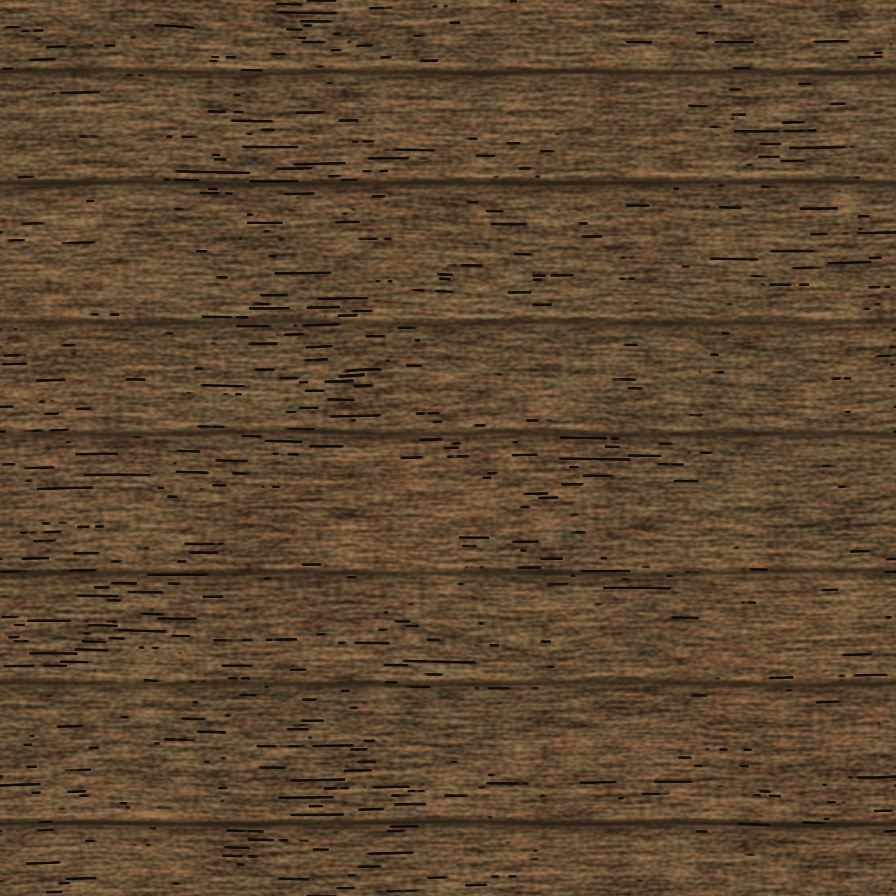
Reproduce this texture procedurally as a Shadertoy shader.

```glsl
// Weathered brown planks laid across the canvas, with seven uneven seams.
// Stretched periodic gradient noise makes the grain, the tints and the broken
// cracks on thin rows; Gaussian profiles make each groove and its lit lip.

const float TAU = 6.2831853;

// Colours
const vec3 WOOD_DARK  = vec3(0.25, 0.19, 0.13);
const vec3 WOOD_LIGHT = vec3(0.53, 0.41, 0.27);
const vec3 GROOVE     = vec3(0.16, 0.125, 0.08);
const vec3 CRACK      = vec3(0.055, 0.045, 0.03);
const vec3 TINT       = vec3(0.13, -0.04, -0.07);   // toward red, or green if negated

// Planks: narrow and wide boards alternate
const int   SEAMS        = 7;
const float FIRST_SEAM   = 0.081;
const float PAIR_HEIGHT  = 0.2795;
const float WIDE_BOARD   = 0.156;
const float GROOVE_WIDTH = 0.0040;
const float SHADE_WIDTH  = 0.011;
const float LIP_OFFSET   = 0.008;
const float LIP_WIDTH    = 0.0032;

// Grain
const float MEAN_TONE    = 0.47;
const float BROAD_AMOUNT = 0.24;
const float FIBRE_AMOUNT = 0.50;
const float FINE_AMOUNT  = 0.78;
const float SPECK_AMOUNT = 0.62;
const float WAVINESS     = 0.007;

// Cracks and knots
const float CRACK_ROWS    = 211.0;
const float CRACK_LEVEL   = 0.46;
const float CRACK_CLUSTER = 0.42;
const float CRACK_SOFT    = 0.035;
const float KNOT_RADIUS   = 0.024;
const float KNOT_BEND     = 0.005;

float hash(vec3 p) {
    p = fract(p * 0.1031);
    p += dot(p, p.zyx + 31.32);
    return fract((p.x + p.y) * p.z);
}

float cornerSlope(vec2 cell, vec2 offset, vec2 period, float seed) {
    float angle = TAU * hash(vec3(mod(cell, period), seed));
    return dot(vec2(cos(angle), sin(angle)), offset);
}

// Gradient noise that repeats over the unit square; freq holds whole numbers
float noise(vec2 uv, vec2 freq, float seed) {
    vec2 p = uv * freq, i = floor(p), f = p - i;
    vec2 w = f * f * f * (f * (f * 6.0 - 15.0) + 10.0);
    vec2 e = vec2(0.0, 1.0);
    return mix(mix(cornerSlope(i, f, freq, seed),
                   cornerSlope(i + e.yx, f - e.yx, freq, seed), w.x),
               mix(cornerSlope(i + e.xy, f - e.xy, freq, seed),
                   cornerSlope(i + e.yy, f - e.yy, freq, seed), w.x), w.y);
}

float bell(float x, float width) {
    return exp(-x * x / (width * width));
}

float seamHeight(int i) {
    return FIRST_SEAM + PAIR_HEIGHT * float(i / 2) + WIDE_BOARD * float(i % 2);
}

void mainImage(out vec4 fragColor, in vec2 fragCoord) {
    vec2 uv = fragCoord / iResolution.xy;
    float groove = 0.0, lip = 0.0, rings = 0.0, bend = 0.0;

    for (int i = 0; i < SEAMS; i++) {
        // Groove: dark core, soft shade below, lit edge above
        float id = float(i), seam = seamHeight(i);
        float wobble = 0.005 * noise(vec2(uv.x, 0.37), vec2(5.0, 3.0), id + 20.0);
        float d = uv.y - seam - wobble;
        d -= round(d);
        float wear = noise(vec2(uv.x, 0.61), vec2(9.0, 3.0), id + 40.0);
        float depth = mix(0.68, 0.95, hash(vec3(id, 3.0, 8.0))) + 0.4 * wear;
        float shade = 0.5 * bell(d, SHADE_WIDTH) * step(d, 0.0);
        groove = max(groove, depth * max(bell(d, GROOVE_WIDTH), shade));
        lip += bell(d - LIP_OFFSET, LIP_WIDTH) * (0.25 - 0.5 * wear);

        // One faint knot on each board bends the grain around it
        vec2 k = uv - vec2(hash(vec3(id, 7.0, 2.0)), seam + 0.06);
        k -= round(k);
        k.x *= 0.7;
        float r = length(k) / KNOT_RADIUS;
        float near = exp(-r * r);
        bend += KNOT_BEND * near * k.y / KNOT_RADIUS;
        rings += near * sin(r * 11.0 + 8.0 * noise(uv, vec2(25.0, 40.0), 5.0));
    }

    // Grain, from broad stains to fine specks
    vec2 grain = uv;
    grain.y += WAVINESS * noise(uv, vec2(4.0, 6.0), 1.0) - bend;
    float tone = MEAN_TONE + 0.08 * rings + lip;
    tone += BROAD_AMOUNT * noise(grain, vec2(5.0, 17.0), 2.0);
    tone += FIBRE_AMOUNT * noise(grain, vec2(9.0, 107.0), 3.0);
    tone += FINE_AMOUNT * noise(grain, vec2(27.0, 223.0), 4.0);
    tone += SPECK_AMOUNT * noise(uv, vec2(139.0, 241.0), 6.0);

    vec3 color = mix(WOOD_DARK, WOOD_LIGHT, clamp(tone, -0.25, 1.2));
    float tint = noise(grain, vec2(23.0, 131.0), 7.0) + 0.4 * noise(uv, vec2(3.0, 4.0), 8.0);
    color *= 1.0 + TINT * tint;
    color = mix(color, GROOVE, clamp(groove, 0.0, 0.95));

    // Cracks: thin broken dashes on rows, in clusters, densest toward the left
    float row = floor(grain.y * CRACK_ROWS);
    float across = abs(fract(grain.y * CRACK_ROWS) - 0.5);
    vec2 rowPoint = vec2(uv.x, (row + 0.5) / CRACK_ROWS);
    float cluster = noise(rowPoint, vec2(4.0, 13.0), 9.0) + 0.11 * cos(TAU * (uv.x - 0.2));
    float dash = noise(rowPoint, vec2(19.0, CRACK_ROWS), 10.0);
    dash += 0.22 * noise(rowPoint, vec2(89.0, CRACK_ROWS), 11.0);
    float level = CRACK_LEVEL - CRACK_CLUSTER * cluster;
    float crack = smoothstep(level - CRACK_SOFT, level + CRACK_SOFT, dash);
    crack *= 1.0 - smoothstep(0.18, 0.42, across);
    color = mix(color, CRACK, crack);

    fragColor = vec4(color, 1.0);
}
```
